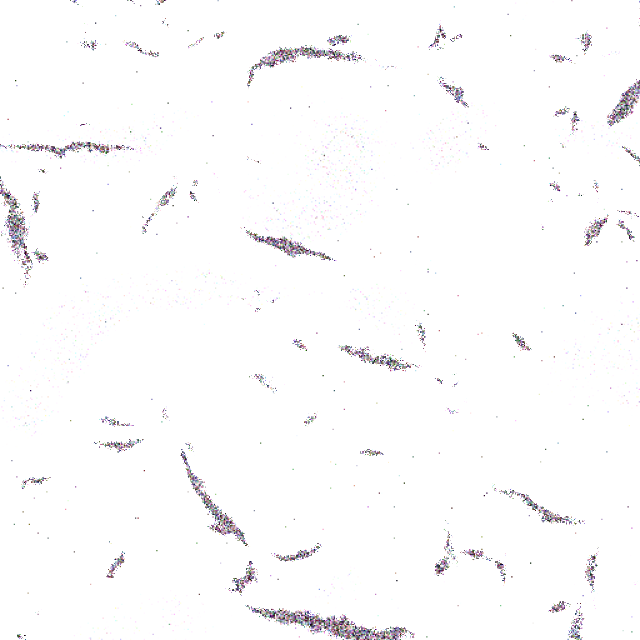
Write a Shadertoy shader that draws this texture.

```glsl
// White ground with broken, ragged cracks of noisy grey grains and pale dust.
// Warped Voronoi borders, cut into pieces by noise, set a tone per point;
// random grain is then added per colour channel and clipped to white.

#define GRAINS 512.0       // grains across the canvas
#define CRACK_SCALE 3.6    // cells of the large cracks
#define CRACK_WIDTH 0.047  // growth of the half width with noise
#define CRACK_CUT 0.56     // higher breaks the large cracks more
#define CHIP_SCALE 9.0     // cells of the small chips
#define CHIP_WIDTH 0.036   // growth of their half width with noise
#define CHIP_CUT 0.73      // higher leaves fewer chips
#define PAPER_TONE 1.95    // far above white, so grain is clipped away
#define CORE_TONE 0.60     // tone inside a crack
#define DUST_DEPTH 0.50    // tone drop in the dusty bands
#define SPECK_RATE 0.0010  // share of lone dark grains
#define SCATTER 0.007      // how far grains stray from a crack

// Three random values from an integer lattice point
vec3 hash3(vec2 cell, float seed) {
    uvec3 v = uvec3(ivec3(vec3(cell, seed)) + 4096);
    v = v * 1664525u + 1013904223u;
    v.x += v.y * v.z; v.y += v.z * v.x; v.z += v.x * v.y;
    v ^= v >> 16u;
    v.x += v.y * v.z; v.y += v.z * v.x; v.z += v.x * v.y;
    return vec3(v >> 8u) / 16777216.0;
}

// Smooth value noise, two values at once
vec2 noise2(vec2 p, float seed) {
    vec2 i = floor(p), f = fract(p);
    f = f * f * (3.0 - 2.0 * f);
    vec2 lower = mix(hash3(i, seed).xy, hash3(i + vec2(1, 0), seed).xy, f.x);
    vec2 upper = mix(hash3(i + vec2(0, 1), seed).xy, hash3(i + vec2(1, 1), seed).xy, f.x);
    return mix(lower, upper, f.y);
}

// Distances to the two nearest Voronoi borders, in cells
vec2 borderDistances(vec2 p, float seed) {
    vec2 base = floor(p), nearest = vec2(0.0), border = vec2(9.0);
    float best = 9.0;
    for (int y = -1; y <= 1; y++)
    for (int x = -1; x <= 1; x++) {
        vec2 cell = base + vec2(x, y);
        vec2 r = cell + hash3(cell, seed).xy - p;
        if (dot(r, r) < best) { best = dot(r, r); nearest = r; }
    }
    for (int y = -2; y <= 2; y++)
    for (int x = -2; x <= 2; x++) {
        vec2 cell = base + vec2(x, y);
        vec2 r = cell + hash3(cell, seed).xy - p;
        vec2 across = r - nearest;
        if (dot(across, across) > 1e-5) {
            float d = dot(0.5 * (r + nearest), normalize(across));
            border = vec2(min(border.x, d), min(border.y, max(border.x, d)));
        }
    }
    return border;
}

// Ink of a border network; it swells and vanishes with noise, and at junctions
float crackInk(vec2 p, vec2 warped, float scale, float growth, float cut, float seed) {
    float swell = noise2(p * scale * 1.9, seed + 1.0).x;
    float lumps = noise2(p * 45.0, seed + 2.0).x;
    float width = growth * (swell - cut) * (0.6 + 0.8 * lumps);
    if (width <= 0.0) return 0.0;
    vec2 d = borderDistances(warped * scale, seed);
    width *= smoothstep(0.03, 0.16, d.y - d.x);
    float ink = 1.0 - smoothstep(0.6 * width, 1.3 * width + 1e-4, d.x / scale);
    return ink * smoothstep(0.0, 0.003, width);
}

// Tone at a point: paper, dust bands and cracks
float toneAt(vec2 p) {
    vec2 bend = noise2(p * 4.5, 11.0) - 0.5;
    vec2 wobble = noise2(p * 22.0, 12.0) - 0.5;
    vec2 ragged = noise2(p * 85.0, 13.0) - 0.5;
    vec2 stray = hash3(floor(p * GRAINS), 14.0).xy - 0.5;
    vec2 warped = p + 0.10 * bend + 0.022 * wobble + 0.010 * ragged + SCATTER * stray;
    warped *= vec2(0.82, 1.15);

    float cracks = crackInk(p, warped, CRACK_SCALE, CRACK_WIDTH, CRACK_CUT, 21.0);
    float chips = crackInk(p, warped, CHIP_SCALE, CHIP_WIDTH, CHIP_CUT, 31.0);

    // Dust lies in long bands that rise to the right
    vec2 along = vec2(p.x * 0.9 + p.y * 0.4, p.y * 0.9 - p.x * 0.4);
    float band = noise2(along * vec2(2.2, 6.0) + 1.5 * bend, 41.0).x;
    float clumps = noise2(p * 18.0, 42.0).x;
    float dust = smoothstep(0.55, 0.85, band) * (0.6 + 0.5 * clumps);

    return mix(PAPER_TONE - DUST_DEPTH * dust, CORE_TONE, max(cracks, chips));
}

// One grain: light noise for all channels plus colour noise, clipped
vec3 grainColor(vec2 cell, float tone, float speckRate) {
    vec3 light = hash3(cell, 51.0);
    vec3 tint = 0.45 * (hash3(cell, 52.0) - 0.5);
    if (light.z < speckRate) tone = CORE_TONE;
    float lightNoise = 0.62 * (light.x + light.y - 1.0);
    vec3 purpleShift = vec3(0.0, -0.05, 0.01);
    return clamp(tone + lightNoise + tint + purpleShift, 0.0, 1.0);
}

void mainImage(out vec4 fragColor, in vec2 fragCoord) {
    vec2 p = fragCoord / iResolution.y;
    float tone = toneAt(p);
    float speckRate = SPECK_RATE * 2.0 * noise2(p * 5.0, 61.0).x;

    // Square grains with edges softened over one pixel
    vec2 g = p * GRAINS - 0.5;
    vec2 cell = floor(g);
    vec2 f = clamp((fract(g) - 0.5) * iResolution.y / GRAINS + 0.5, 0.0, 1.0);
    vec3 lower = mix(grainColor(cell, tone, speckRate),
                     grainColor(cell + vec2(1, 0), tone, speckRate), f.x);
    vec3 upper = mix(grainColor(cell + vec2(0, 1), tone, speckRate),
                     grainColor(cell + vec2(1, 1), tone, speckRate), f.x);
    fragColor = vec4(mix(lower, upper, f.y), 1.0);
}
```
